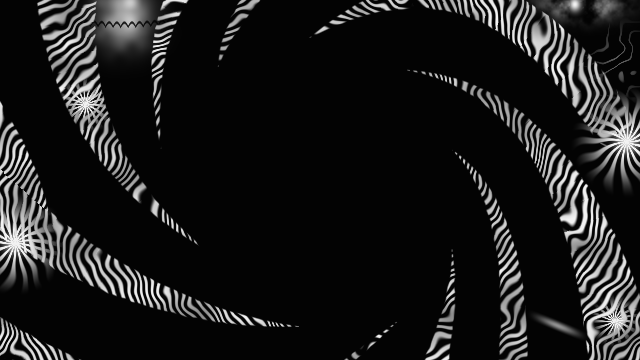
This background is drawn by a Shadertoy shader. Its source:

```glsl
// Black vortex ringed by curved, tapering arms of zebra stripes with bright bursts.

float hash(vec2 p) {
    vec3 q = fract(vec3(p.xyx) * 0.1031);
    q += dot(q, q.yzx + 33.33);
    return fract((q.x + q.y) * q.z);
}

float noise(vec2 p) {
    vec2 i = floor(p), f = fract(p);
    f = f * f * (3.0 - 2.0 * f);
    return mix(mix(hash(i), hash(i + vec2(1, 0)), f.x),
               mix(hash(i + vec2(0, 1)), hash(i + vec2(1, 1)), f.x), f.y);
}

float fbm(vec2 p) {
    float sum = 0.0, gain = 0.5;
    for (int i = 0; i < 4; i++) {
        sum += gain * noise(p);
        p = p * 2.03 + 7.1;
        gain *= 0.5;
    }
    return sum;
}

// Soft circular falloff, stretched by the radii
float glow(vec2 p, vec2 center, vec2 radii) {
    vec2 d = (p - center) / radii;
    return exp(-dot(d, d));
}

// Tapered arm through three points; keeps (coverage, along, across) of the strongest
void arm(vec2 p, vec2 tip, vec2 mid, vec2 end, float midWidth, float endWidth, inout vec3 ink) {
    vec2 bend = 2.0 * mid - 0.5 * (tip + end), a = tip;
    float nearest = 1e3, t = 0.0, across = 0.0;
    for (int i = 1; i <= 20; i++) {
        float u = float(i) / 20.0;
        vec2 b = mix(mix(tip, bend, u), mix(bend, end, u), u);
        vec2 ab = b - a, ap = p - a;
        float h = clamp(dot(ap, ab) / dot(ab, ab), 0.0, 1.0);
        float d = length(ap - ab * h);
        if (d < nearest) {
            nearest = d;
            t = u + (h - 1.0) / 20.0;
            across = d * sign(ab.x * ap.y - ab.y * ap.x);
        }
        a = b;
    }
    float width = 4.0 * t * (1.0 - t) * midWidth + t * (2.0 * t - 1.0) * endWidth;
    width += 0.004 * (noise(p * 60.0) - 0.5) * smoothstep(0.0, 0.3, t);
    float px = 1.0 / iResolution.y;
    float cover = smoothstep(px, -px, nearest - width);
    if (cover > ink.x) ink = vec3(cover, t * length(end - tip), across);
}

// Bent rays fanning from a hot core
float burst(vec2 p, vec2 center, float radius, float twist) {
    vec2 d = p - center;
    float r = length(d);
    float rays = 0.5 + 0.5 * sin(17.0 * atan(d.y, d.x) + twist * r + 5.0 * noise(p * 18.0));
    float fade = smoothstep(radius, radius * 0.25, r);
    return fade * smoothstep(0.3, 0.9, rays) * 0.85 + exp(-r * r / (radius * radius * 0.035));
}

void mainImage(out vec4 fragColor, in vec2 fragCoord) {
    vec2 p = fragCoord / iResolution.y;
    vec3 ink = vec3(0);

    // Arms, clockwise from the upper left
    arm(p, vec2(.567, .31), vec2(.282, .618), vec2(.185, 1.02), .041, .085, ink);
    arm(p, vec2(.447, .588), vec2(.44, .838), vec2(.498, 1.02), .018, .032, ink);
    arm(p, vec2(.606, .815), vec2(.639, .907), vec2(.70, 1.01), .013, .024, ink);
    arm(p, vec2(.861, .896), vec2(1.319, 1.0), vec2(1.70, .653), .05, .06, ink);
    arm(p, vec2(1.127, .806), vec2(1.516, .572), vec2(1.736, -.02), .039, .1, ink);
    arm(p, vec2(1.257, .583), vec2(1.394, .352), vec2(1.424, -.02), .023, .04, ink);
    arm(p, vec2(1.255, .3125), vec2(1.25, .167), vec2(1.208, -.02), .013, .035, ink);
    arm(p, vec2(1.106, .109), vec2(1.042, .056), vec2(.954, -.014), .005, .012, ink);
    arm(p, vec2(.829, .093), vec2(.382, .2), vec2(-.046, .468), .04, .08, ink);
    arm(p, vec2(.144, .363), vec2(.051, .502), vec2(-.023, .70), .055, .03, ink);
    arm(p, vec2(.25, -.01), vec2(.104, .016), vec2(-.023, .08), .038, .045, ink);

    // Warped zebra stripes slanting across each arm
    float warp = noise(p * 11.0) + 0.4 * noise(p * 27.0);
    float stripe = 0.5 + 0.5 * sin(250.0 * ink.y + 190.0 * ink.z + 17.0 * warp);
    float shade = 0.55 + 0.5 * noise(p * 16.0 + 3.0);
    float light = ink.x * shade * smoothstep(0.15, 0.95, stripe);

    // Bursts: two spill past the arms, two stay inside them
    light = max(light, burst(p, vec2(.042, .324), .15, 35.0));
    light = max(light, burst(p, vec2(1.741, .606), .16, -45.0));
    light = max(light, ink.x * burst(p, vec2(.238, .711), .09, 30.0));
    light = max(light, ink.x * burst(p, vec2(1.708, .109), .08, 30.0));

    // Upper left lamp with dark scalloped lines
    float scallop = abs(p.y - 0.925 - 0.012 * abs(sin(p.x * 150.0)) - 0.5 * (p.x - 0.34) * (p.x - 0.34));
    float lamp = glow(p, vec2(.345, .955), vec2(.07, .075));
    lamp *= mix(1.0, smoothstep(0.001, 0.006, scallop), 0.85) * (0.55 + 0.7 * noise(p * 30.0));
    light = max(light, lamp);

    // Upper right cloud and its small white eye
    float cloud = glow(p, vec2(1.62, .99), vec2(.1, .04)) * smoothstep(0.2, 0.75, fbm(p * 22.0));
    light = max(light, cloud);
    light = max(light, glow(p, vec2(1.597, .988), vec2(.017, .02)));

    // Dim contour threads at the right, smear at the lower right
    float threads = smoothstep(0.75, 1.0, sin(65.0 * fbm(p * 5.0) + 50.0 * p.y));
    light = max(light, 0.4 * threads * glow(p, vec2(1.72, .83), vec2(.07, .09)));
    float smear = abs(p.y - 0.095 + 0.4 * (p.x - 1.55));
    light = max(light, 0.6 * smoothstep(0.018, 0.0, smear) * smoothstep(0.09, 0.0, abs(p.x - 1.55)));

    fragColor = vec4(vec3(0.01 + 0.94 * clamp(light, 0.0, 1.0)), 1.0);
}
```
